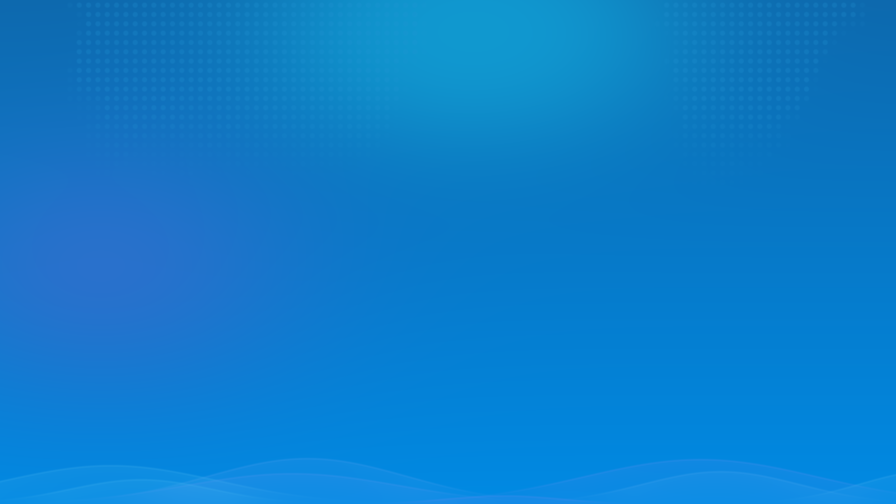
A Shadertoy shader for this background:

```glsl
const vec3 SKY_TOP = vec3(0.050, 0.410, 0.680);
const vec3 SKY_BOTTOM = vec3(0.000, 0.540, 0.890);
const vec3 CYAN = vec3(0.065, 0.605, 0.820);
const vec3 VIOLET = vec3(0.185, 0.435, 0.800);
const vec3 DOT_COLOR = vec3(0.130, 0.580, 0.830);
const vec3 WAVE_CYAN = vec3(0.250, 0.690, 0.930);
const vec3 WAVE_VIOLET = vec3(0.340, 0.540, 0.940);

// Lengths are fractions of the canvas height
const vec2 CYAN_CENTER = vec2(0.94, 0.94);
const vec2 CYAN_SIZE = vec2(0.44, 0.25);
const vec2 VIOLET_CENTER = vec2(0.20, 0.47);
const vec2 VIOLET_SIZE = vec2(0.40, 0.26);
const float DOT_PITCH = 0.0185;
const float DOT_RADIUS = 0.0050;
const float DOT_ALPHA = 0.25;
const float FILL_ALPHA = 0.19;
const float FILL_DEPTH = 0.045;
const float CREST_ALPHA = 0.22;
const float CREST_WIDTH = 0.0016;

// Each wave: crest x, crest height, spread, violet share
const int WAVE_COUNT = 8;
const vec4 WAVES[WAVE_COUNT] = vec4[](
    vec4(0.61, 0.090, 0.28, 0.5), vec4(0.22, 0.076, 0.30, 0.0),
    vec4(0.58, 0.060, 0.30, 0.7), vec4(0.28, 0.048, 0.20, 0.0),
    vec4(1.39, 0.088, 0.33, 0.9), vec4(1.43, 0.064, 0.22, 0.3),
    vec4(1.85, 0.066, 0.20, 0.1), vec4(1.00, 0.016, 0.16, 1.0));

vec2 hash2(vec2 p) {
    vec2 q = vec2(dot(p, vec2(127.1, 311.7)), dot(p, vec2(269.5, 183.3)));
    return fract(sin(q) * 43758.5);
}

// Distance to the nearest scattered cell point
float cellNoise(vec2 p) {
    vec2 cell = floor(p), f = fract(p);
    float nearest = 2.0;
    for (int y = -1; y <= 1; y++)
        for (int x = -1; x <= 1; x++) {
            vec2 o = vec2(x, y);
            nearest = min(nearest, length(o + hash2(cell + o) - f));
        }
    return nearest;
}

float glow(vec2 p, vec2 center, vec2 size, float sharpness) {
    return exp(-pow(length((p - center) / size), sharpness));
}

// Soft mask hanging from the top edge, narrowing as it descends
float dotRegion(vec2 p, float left, float right, float taper, float depth) {
    float d = 1.0 - p.y;
    float rough = 0.06 * (cellNoise(p * 14.0) - 0.5);
    float inside = min(p.x - left - 0.15 * d, right - taper * d - p.x);
    return smoothstep(-0.01, 0.03, inside + rough)
         * (1.0 - smoothstep(0.45 * depth, depth, d + rough));
}

float dotPattern(vec2 p, float pixel) {
    vec2 center = (floor(p / DOT_PITCH) + 0.5) * DOT_PITCH;
    float spot = 1.0 - smoothstep(-pixel, pixel, length(p - center) - DOT_RADIUS);
    float region = max(dotRegion(center, 0.13, 0.87, 0.35, 0.36),
                       dotRegion(center, 1.30, 1.73, 0.60, 0.38));
    return spot * region;
}

vec3 addWave(vec3 color, vec2 p, vec4 wave, float pixel) {
    float u = (p.x - wave.x) / wave.z;
    float height = wave.y * exp(-u * u);
    float slope = -2.0 * u * height / wave.z;
    float depth = (height - p.y) / sqrt(1.0 + slope * slope);
    float presence = smoothstep(0.0, 0.6, height / wave.y);
    vec3 tint = mix(WAVE_CYAN, WAVE_VIOLET, wave.w);
    float fill = smoothstep(-pixel, pixel, depth)
               * mix(0.35, 1.0, exp(-max(depth, 0.0) / FILL_DEPTH));
    float crest = 1.0 - smoothstep(0.0, CREST_WIDTH + pixel, abs(depth));
    color = mix(color, tint, FILL_ALPHA * fill * presence);
    return mix(color, tint, CREST_ALPHA * crest * presence);
}

void mainImage(out vec4 fragColor, in vec2 fragCoord) {
    vec2 p = fragCoord / iResolution.y;
    float pixel = 1.0 / iResolution.y;

    // Backdrop and glows
    vec3 color = mix(SKY_BOTTOM, SKY_TOP, p.y);
    color = mix(color, VIOLET, 0.85 * glow(p, VIOLET_CENTER, VIOLET_SIZE, 2.0));
    color = mix(color, CYAN, 0.95 * glow(p, CYAN_CENTER, CYAN_SIZE, 2.6));

    // Halftone dots
    color = mix(color, DOT_COLOR, DOT_ALPHA * dotPattern(p, pixel));

    // Translucent waves
    for (int i = 0; i < WAVE_COUNT; i++)
        color = addWave(color, p, WAVES[i], pixel);

    fragColor = vec4(color, 1.0);
}
```
